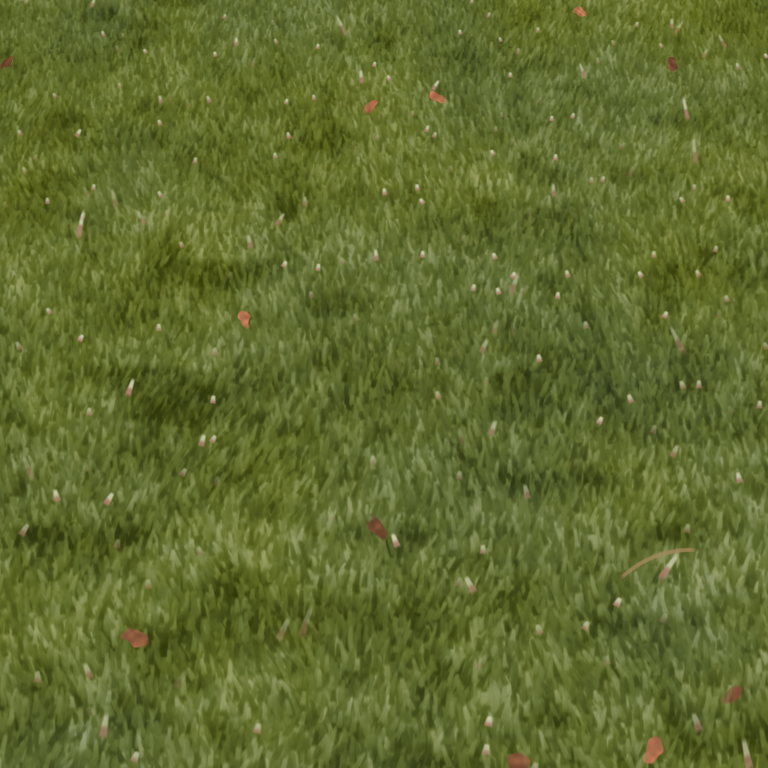
Give the GLSL for this texture, as a three.js fragment shader.

```glsl
// A sunlit lawn receding from the viewer, with pale flecks, fallen leaves and a twig.
// Blades are soft tapered strokes scattered in jittered cells whose rows shrink with
// distance; layers of them build one tone value that is then mapped to grass colours.
varying vec2 vUv;

const float RECEDE = 0.55;   // how much the scale drops from bottom to top

vec4 hash4(vec2 p) {
  vec4 q = fract(p.xyxy * vec4(0.1031, 0.1030, 0.0973, 0.1099));
  q += dot(q, q.wzxy + 33.33);
  return fract((q.xxyz + q.yzzw) * q.zywx);
}

float noise(vec2 p) {
  vec2 i = floor(p), f = fract(p);
  f = f * f * (3.0 - 2.0 * f);
  return mix(mix(hash4(i).x, hash4(i + vec2(1, 0)).x, f.x),
             mix(hash4(i + vec2(0, 1)).x, hash4(i + vec2(1, 1)).x, f.x), f.y);
}

float scaleAt(float y) { return 1.0 - RECEDE * y; }
float depthAt(float y) { return -log(scaleAt(y)) / RECEDE; }

// Offset from the item in a neighbouring cell, in ground units; rnd is its dice roll
vec2 toItem(vec2 uv, vec2 cell, vec2 neighbour, float seed, out vec4 rnd) {
  float depth = depthAt(uv.y);
  float row = floor(depth / cell.y) + neighbour.y;
  float x = (uv.x - 0.5) * exp(RECEDE * (row + 0.5) * cell.y);
  vec2 id = vec2(floor(x / cell.x) + neighbour.x, row);
  rnd = hash4(id + seed * 37.0);
  return vec2(x, depth) - (id + rnd.xy) * cell;
}

vec2 turn(vec2 p, float a) {
  float c = cos(a), s = sin(a);
  return vec2(c * p.x - s * p.y, s * p.x + c * p.y);
}

// Upright stroke, narrower towards its tip
float stroke(vec2 p, float halfWidth, float halfLength, float soft) {
  float w = halfWidth * (1.0 - 0.4 * p.y / halfLength);
  return (1.0 - smoothstep(w - soft, w + soft, abs(p.x)))
       * (1.0 - smoothstep(0.5, 1.0, abs(p.y) / halfLength));
}

vec3 grassColour(float tone) {
  vec3 c = mix(vec3(0.19, 0.22, 0.045), vec3(0.38, 0.43, 0.175), smoothstep(-0.15, 0.6, tone));
  return mix(c, vec3(0.60, 0.63, 0.43), smoothstep(0.45, 1.1, tone));
}

void main() {
  vec2 uv = vUv;
  float scale = scaleAt(uv.y);
  float soft = 0.0018 / scale;
  vec2 ground = vec2((uv.x - 0.5) / scale, depthAt(uv.y)) + 20.0;
  float lean = 0.7 * (noise(ground * 7.0) - 0.5);
  vec4 rnd;

  // Grass blades, layer over layer
  float tone = 0.15 + 0.5 * noise(ground * vec2(150.0, 70.0));
  for (int layer = 0; layer < 7; layer++) {
    for (int k = 0; k < 9; k++) {
      vec2 nb = vec2(mod(float(k), 3.0), floor(float(k) / 3.0)) - 1.0;
      vec2 p = toItem(uv, vec2(0.020, 0.026), nb, float(layer) + 1.0, rnd);
      p = turn(p, lean + 0.9 * (rnd.z - 0.5));
      float halfLength = 0.010 + 0.012 * fract(rnd.z * 7.0);
      float shade = 0.02 + 0.9 * rnd.w + 0.12 * p.y / halfLength;
      tone = mix(tone, shade, 0.7 * stroke(p, 0.0034, halfLength, soft));
    }
  }

  // Clumps, hollows and broad patches
  float clump = noise(ground * vec2(15.0, 24.0));
  float patches = noise(ground * vec2(4.0, 9.0));
  tone += 0.32 * (clump - 0.5) + 0.28 * (patches - 0.5);
  tone -= 0.25 * smoothstep(0.72, 0.95, noise(ground * vec2(9.0, 15.0) + 5.0));
  tone = mix(tone, 0.60, 0.25 * uv.y) + 0.03;
  vec3 colour = grassColour(tone);
  float cool = noise(ground * 5.0 + 9.0) - 0.5 + 0.4 * (noise(ground * 45.0) - 0.5);
  colour += cool * vec3(-0.03, -0.015, 0.06);

  // Pale flecks and a few dry stalks
  for (int k = 0; k < 9; k++) {
    vec2 nb = vec2(mod(float(k), 3.0), floor(float(k) / 3.0)) - 1.0;
    vec2 p = turn(toItem(uv, vec2(0.06), nb, 11.0, rnd), 1.2 * (rnd.z - 0.5));
    float halfLength = 0.009 + 0.028 * pow(fract(rnd.z * 9.0), 6.0);
    float strength = smoothstep(0.55, 1.0, rnd.w);
    vec3 fleck = mix(vec3(0.66, 0.50, 0.42), vec3(0.78, 0.78, 0.66),
                     smoothstep(-0.006, 0.003, p.y));
    colour = mix(colour, fleck, strength * stroke(p, 0.0042, halfLength, soft));
  }

  // Fallen leaves, brown to salmon, with ragged outlines
  for (int k = 0; k < 9; k++) {
    vec2 nb = vec2(mod(float(k), 3.0), floor(float(k) / 3.0)) - 1.0;
    vec2 p = turn(toItem(uv, vec2(0.2), nb, 23.0, rnd), 3.0 * rnd.z);
    float ragged = 0.7 * (noise(ground * 90.0) - 0.5);
    float r = length(p / vec2(0.021, 0.012)) + ragged;
    float cover = step(rnd.w, 0.18) * (1.0 - smoothstep(0.75, 1.1, r));
    vec3 leaf = mix(vec3(0.30, 0.19, 0.12), vec3(0.80, 0.50, 0.36), fract(rnd.w * 23.0));
    leaf *= 0.8 + 0.4 * noise(ground * 110.0);
    colour = mix(colour, leaf, cover * (0.95 - 0.4 * smoothstep(0.6, 0.95, tone)));
  }

  // One bent twig
  vec2 t = turn(uv - vec2(0.855, 0.272), -0.36);
  t.y += 4.0 * t.x * t.x - 0.004;
  float twig = 1.0 - smoothstep(0.0012, 0.0040, abs(t.y));
  twig *= 1.0 - smoothstep(0.045, 0.055, abs(t.x));
  colour = mix(colour, vec3(0.64, 0.53, 0.36), 0.8 * twig);

  gl_FragColor = vec4(colour, 1.0);
}
```
